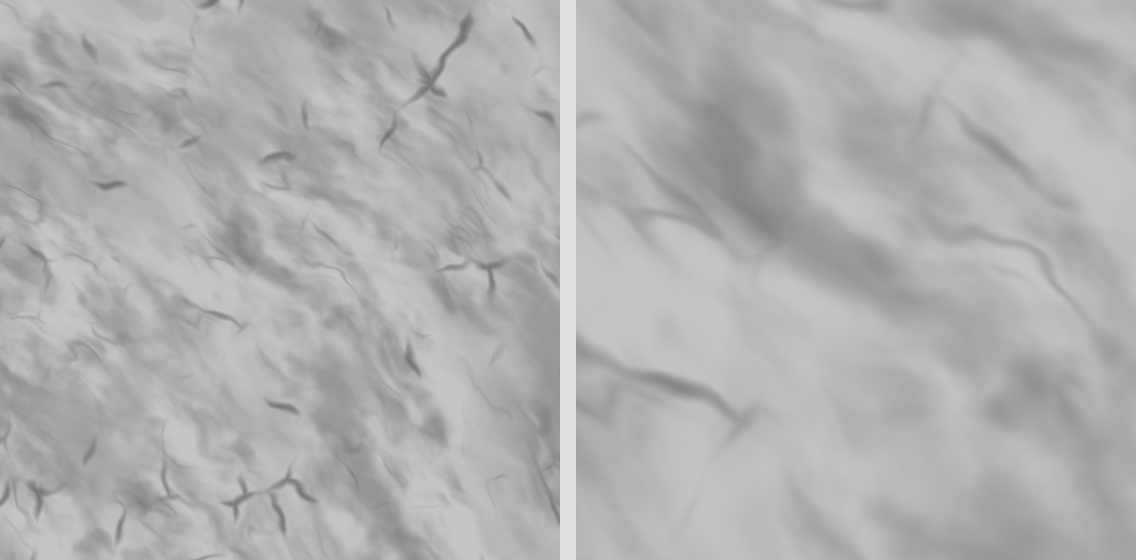
Left: the whole. Right: its middle third, enlarged.
A Shadertoy shader for this texture map:

```glsl
// Pale grey weathered rock: diagonal folds, soft hollows and short angular cracks.

const vec3 DARK_STONE = vec3(0.36);
const vec3 MID_STONE = vec3(0.585);
const vec3 PALE_STONE = vec3(0.772);

vec2 hash2(vec2 cell) {
    vec3 h = fract(cell.xyx * vec3(0.1031, 0.1030, 0.0973));
    h += dot(h, h.yzx + 33.33);
    return fract((h.xx + h.yz) * h.zy);
}

vec2 cellGradient(vec2 cell) {
    float angle = 6.2832 * hash2(cell).x;
    return vec2(cos(angle), sin(angle));
}

// Gradient noise, roughly -0.7 to 0.7.
float gradientNoise(vec2 p) {
    vec2 i = floor(p), f = p - i;
    vec2 u = f * f * f * (f * (f * 6.0 - 15.0) + 10.0);
    vec2 e = vec2(1.0, 0.0);
    float low = mix(dot(cellGradient(i), f),
                    dot(cellGradient(i + e), f - e), u.x);
    float high = mix(dot(cellGradient(i + e.yx), f - e.yx),
                     dot(cellGradient(i + 1.0), f - 1.0), u.x);
    return mix(low, high, u.y);
}

float fbm(vec2 p, int octaves, float gain) {
    float sum = 0.0, weight = 1.0;
    for (int i = 0; i < octaves; i++) {
        sum += weight * gradientNoise(p);
        p = mat2(1.94, 0.36, -0.36, 1.94) * p + 17.3;
        weight *= gain;
    }
    return sum;
}

// Two independent noise values for bending coordinates.
vec2 bend(vec2 p, int octaves) {
    return vec2(fbm(p, octaves, 0.5), fbm(p + 31.7, octaves, 0.5));
}

mat2 rotation(float angle) {
    float c = cos(angle), s = sin(angle);
    return mat2(c, -s, s, c);
}

// Distance to the nearest border between scattered cells.
float cellBorder(vec2 p) {
    vec2 base = floor(p), nearest = vec2(0.0);
    float best = 8.0, border = 8.0;
    for (int k = 0; k < 9; k++) {
        vec2 cell = base + vec2(k % 3 - 1, k / 3 - 1);
        vec2 r = cell + hash2(cell) - p;
        if (dot(r, r) < best) { best = dot(r, r); nearest = r; }
    }
    for (int k = 0; k < 25; k++) {
        vec2 cell = base + vec2(k % 5 - 2, k / 5 - 2);
        vec2 r = cell + hash2(cell) - p;
        vec2 gap = r - nearest;
        if (dot(gap, gap) > 1e-4)
            border = min(border, dot(0.5 * (r + nearest), normalize(gap)));
    }
    return border;
}

// Thin creases along the zero line of stretched noise.
float creases(vec2 p, float width) {
    return 1.0 - smoothstep(0.0, width, abs(fbm(p, 3, 0.45)));
}

// Cracks that fade in and out and change in width.
float cracks(vec2 p, float scale, float width, float presence) {
    float distanceToCrack = cellBorder(p * scale) / scale;
    float w = width * (0.45 + 0.55 * presence);
    return presence * (1.0 - smoothstep(0.0, w, distanceToCrack));
}

void mainImage(out vec4 fragColor, in vec2 fragCoord) {
    vec2 uv = fragCoord / iResolution.xy;

    // Flow frame: x runs along the folds, y across them.
    vec2 warp = bend(uv * 4.0, 3);
    vec2 jitter = bend(uv * 19.0, 2);
    vec2 bent = uv + 0.026 * warp + 0.006 * jitter;
    vec2 flow = rotation(mix(-0.88, -0.62, uv.y)) * (bent - 0.5);
    float corner = abs(uv.x + uv.y - 1.0);

    // Smooth slabs alternate with crumpled ground.
    float rough = smoothstep(-0.30, 0.18, fbm(flow * vec2(2.6, 5.0) + 8.4, 2, 0.5));

    // Broad tones and folds.
    float broad = fbm(flow * vec2(2.6, 5.5) + 3.1, 3, 0.5);
    vec2 foldPoint = flow * vec2(8.5, 16.0) + 12.6;
    float folds = fbm(foldPoint, 4, 0.5);
    float relief = folds - fbm(foldPoint + vec2(0.08, 0.28), 4, 0.5);
    float depth = 0.66 * broad + mix(0.12, 0.50, rough) * folds
                + mix(0.08, 0.40, rough) * relief;
    vec3 color = mix(PALE_STONE, MID_STONE, smoothstep(-0.54, 0.70, depth));

    // Soft dark hollows.
    float hollow = smoothstep(0.22, 0.62, fbm(flow * vec2(8.0, 13.0) + 45.2, 3, 0.5));
    color = mix(color, DARK_STONE, 0.34 * hollow * mix(0.35, 1.0, rough));

    // Fine creases in the crumpled ground.
    float creaseArea = smoothstep(0.0, 0.36, gradientNoise(flow * vec2(9.0, 12.0) + 22.9));
    float crease = creases(flow * vec2(7.0, 18.0) + 61.8, 0.19);
    color = mix(color, DARK_STONE, 0.28 * crease * creaseArea * mix(0.4, 1.0, rough));

    // Angular cracks, more common in the outer corners.
    float presence = smoothstep(0.12, 0.60,
        fbm(uv * 7.5 + 5.7, 2, 0.6) + 0.32 * corner);
    vec2 crackPoint = uv + 0.035 * warp + 0.014 * jitter;
    float crack = cracks(crackPoint + 3.3, 7.0, 0.012, presence);
    color = mix(color, DARK_STONE, 0.66 * crack);

    fragColor = vec4(color, 1.0);
}
```
